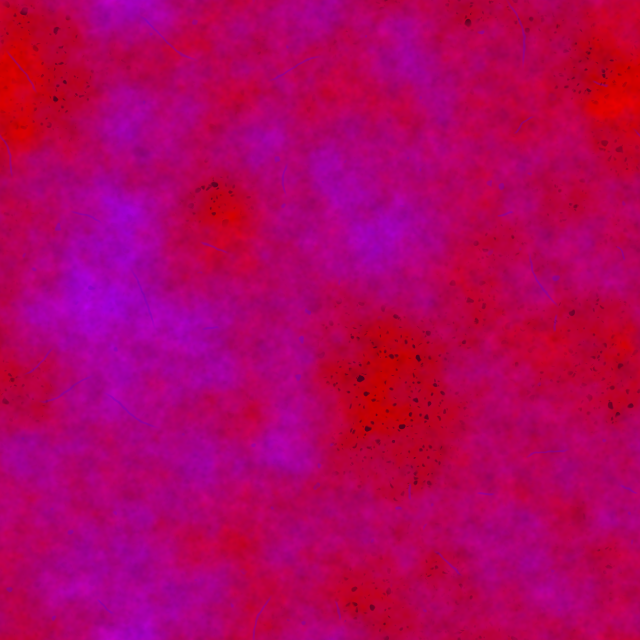
A WebGL 2 fragment shader for this texture:

```glsl
#version 300 es
precision highp float;

uniform vec2 u_resolution;
out vec4 fragColor;

// Three random values per cell; cells wrap after n
vec3 cellHash(vec2 cell, float n, float seed) {
  uvec3 v = uvec3(vec3(mod(cell, n), seed)) * 1664525u + 1013904223u;
  v.x += v.y * v.z; v.y += v.z * v.x; v.z += v.x * v.y;
  v ^= v >> 16u;
  v.x += v.y * v.z; v.y += v.z * v.x; v.z += v.x * v.y;
  return vec3(v & 0xffffu) / 65535.0;
}

// Smooth cellular noise: soft bumps of random sign on jittered points
float bumps(vec2 p, float n, float seed) {
  vec2 g = p * n, base = floor(g);
  float sum = 0.0;
  for (int y = -1; y <= 1; y++)
    for (int x = -1; x <= 1; x++) {
      vec2 cell = base + vec2(x, y);
      vec3 h = cellHash(cell, n, seed);
      vec2 d = g - cell - h.xy;
      float k = max(0.0, 1.0 - dot(d, d));
      sum += (h.z * 2.0 - 1.0) * k * k * k;
    }
  return sum;
}

float cloud(vec2 p, float n, int octaves, float falloff, float seed) {
  float sum = 0.0, amp = 1.0;
  for (int i = 0; i < octaves; i++) {
    sum += amp * bumps(p, n, seed + float(i));
    n *= 2.0;
    amp *= falloff;
  }
  return sum;
}

// Scattered spots, mostly small; radius is given in canvas units
float specks(vec2 p, float n, float radius, float share, float seed) {
  vec2 base = floor(p * n);
  float cover = 0.0, px = 1.0 / u_resolution.y;
  for (int y = -1; y <= 1; y++)
    for (int x = -1; x <= 1; x++) {
      vec2 cell = base + vec2(x, y);
      vec3 h = cellHash(cell, n, seed);
      float size = h.z / share;
      float r = radius * mix(1.0, 0.3, sqrt(min(size, 1.0)));
      float d = length(p - (cell + h.xy) / n);
      float spot = 1.0 - smoothstep(r - px, r + px, d);
      cover = max(cover, spot * step(size, 1.0) * (1.0 - 0.5 * size));
    }
  return cover;
}

// Thin curved hairs in random directions
float fibres(vec2 p, float n, float seed) {
  vec2 base = floor(p * n);
  float cover = 0.0, px = 1.0 / u_resolution.y;
  for (int y = -1; y <= 1; y++)
    for (int x = -1; x <= 1; x++) {
      vec2 cell = base + vec2(x, y);
      vec3 h = cellHash(cell, n, seed), k = cellHash(cell, n, seed + 1.0);
      float a = 6.2832 * h.z, halfLength = mix(0.1, 0.45, k.x * k.x) / n;
      vec2 q = mat2(cos(a), sin(a), -sin(a), cos(a)) * (p - (cell + h.xy) / n);
      float bend = (k.y - 0.5) * 0.5 * halfLength * sin(q.x / halfLength * 2.2 + a);
      float line = 1.0 - smoothstep(0.0003, 0.0012 + px, abs(q.y - bend));
      float ends = 1.0 - smoothstep(0.6, 1.0, abs(q.x) / halfLength);
      cover = max(cover, line * ends * step(k.z, 0.5));
    }
  return cover;
}

void main() {
  vec2 p = gl_FragCoord.xy / u_resolution;

  // Cloudy drift between red and violet
  float blue = 0.385 + 0.265 * cloud(p, 5.0, 6, 0.61, 1.0);
  blue = clamp(blue, 0.01, 0.85);
  float red = 0.64 + 0.21 * pow(1.0 - blue, 2.5);
  vec3 color = vec3(red, 0.0, blue);

  // Fine mottling, darker and grittier in some red patches
  float grain = cloud(p, 36.0, 3, 0.8, 11.0);
  float patches = smoothstep(-0.3, 0.5, cloud(p, 7.0, 2, 0.6, 21.0));
  float redZone = 1.0 - smoothstep(0.12, 0.38, blue);
  float grit = redZone * patches;
  color *= 1.0 + 0.06 * grain - grit * (0.07 + 0.1 * max(grain, 0.0));

  // Violet stains and hairs
  vec2 rough = p + 0.003 * vec2(bumps(p, 120.0, 31.0), bumps(p, 120.0, 32.0));
  float stain = specks(rough, 26.0, 0.006, 0.12, 41.0) * (1.0 - redZone);
  float hair = fibres(p + 0.4 * (rough - p), 7.0, 51.0);
  color = mix(color, vec3(0.45, 0.0, 0.72), max(0.45 * stain, 0.4 * hair));

  // Dark specks gathered in the red patches
  float dark = specks(rough, 44.0, 0.0055, 0.4, 61.0);
  dark = max(dark, 0.75 * specks(rough, 100.0, 0.0028, 0.45, 71.0));
  color = mix(color, vec3(0.2, 0.0, 0.12), dark * (0.05 + 0.75 * grit));

  fragColor = vec4(color, 1.0);
}
```
